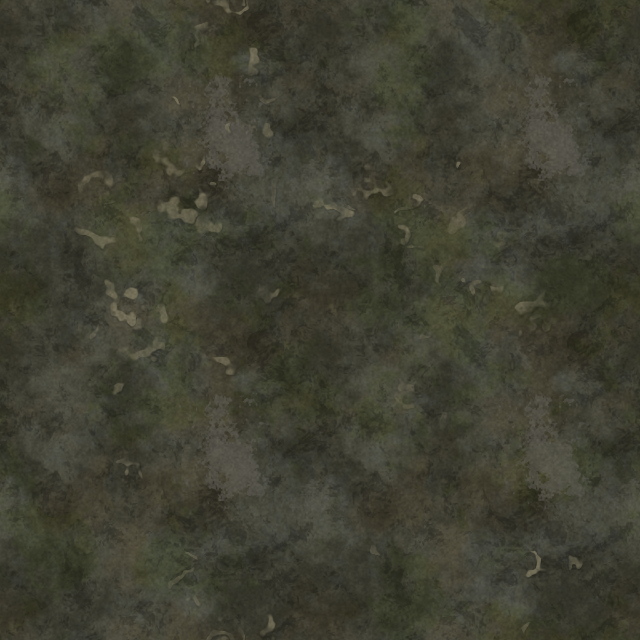
A WebGL 2 fragment shader for this texture:

```glsl
#version 300 es
precision highp float;
precision highp int;

uniform vec2 u_resolution;
out vec4 fragColor;

// Integer hash of a grid cell, 0 to 1
float hash(vec2 cell, int seed) {
    uvec2 q = uvec2(ivec2(cell));
    uint h = q.x * 1597334677u ^ q.y * 3812015801u ^ uint(seed) * 2798796415u;
    h = (h ^ (h >> 16)) * 2246822519u;
    h = (h ^ (h >> 13)) * 3266489917u;
    return float((h ^ (h >> 16)) >> 8) / 16777216.0;
}

// Value noise that wraps after one unit of p
float noise(vec2 p, float frequency, int seed) {
    p *= frequency;
    vec2 cell = floor(p);
    vec2 f = p - cell;
    f = f * f * (3.0 - 2.0 * f);
    vec2 a = mod(cell, frequency);
    vec2 b = mod(cell + 1.0, frequency);
    float low = mix(hash(a, seed), hash(vec2(b.x, a.y), seed), f.x);
    float high = mix(hash(vec2(a.x, b.y), seed), hash(b, seed), f.x);
    return mix(low, high, f.y);
}

float fbm(vec2 p, float frequency, int octaves, float gain, int seed) {
    float sum = 0.0, weight = 1.0, total = 0.0;
    for (int i = 0; i < octaves; i++) {
        sum += weight * noise(p, frequency, seed + i);
        total += weight;
        weight *= gain;
        frequency *= 2.0;
    }
    return sum / total;
}

vec2 warp(vec2 p, float frequency, int seed) {
    return vec2(fbm(p, frequency, 3, 0.6, seed),
                fbm(p, frequency, 3, 0.6, seed + 20)) - 0.5;
}

// Worn patch with a crumbling edge, repeated in every tile
float wornPatch(vec2 tile, vec2 center, vec2 radius, float crumble) {
    vec2 d = fract(tile - center + 0.5) - 0.5;
    float field = 1.0 - length(d / radius) + (crumble - 0.5) * 4.0;
    return smoothstep(0.0, 0.5, field);
}

// Pale flakes: stretched blobs gathered in loose clusters
float flakes(vec2 p, float grid, int seed) {
    float cover = 0.0;
    vec2 home = floor(p * grid);
    for (int y = -1; y <= 1; y++) {
        for (int x = -1; x <= 1; x++) {
            vec2 cell = home + vec2(x, y);
            vec2 id = mod(cell, grid);
            float cluster = noise(id / grid, 6.0, seed + 9);
            float share = 0.03 + 0.75 * smoothstep(0.52, 0.8, cluster);
            float present = step(hash(id, seed), share);
            vec2 jitter = vec2(hash(id, seed + 1), hash(id, seed + 2));
            vec2 d = p - (cell + jitter) / grid;
            float angle = 6.2832 * hash(id, seed + 3);
            vec2 axis = vec2(cos(angle), sin(angle));
            d = vec2(dot(d, axis), dot(d, vec2(-axis.y, axis.x)));
            float size = mix(0.009, 0.025, hash(id, seed + 4));
            float reach = length(d / vec2(size, size * 0.62));
            float opacity = mix(0.4, 1.0, hash(id, seed + 5));
            cover = max(cover, present * opacity * (1.0 - smoothstep(0.65, 1.1, reach)));
        }
    }
    return cover;
}

void main() {
    vec2 uv = gl_FragCoord.xy / u_resolution;
    vec2 tile = uv * 2.0;
    vec2 drift = tile + 0.05 * warp(tile, 10.0, 300);

    // Mottled soil, strong in the small octaves
    float tone = fbm(drift, 5.0, 4, 0.74, 1);
    float speckle = fbm(tile, 48.0, 3, 0.9, 20);
    tone += 0.28 * (speckle - 0.5) + 0.10 * (fbm(uv, 5.0, 4, 0.6, 30) - 0.5);
    vec3 color = mix(vec3(0.200, 0.200, 0.160), vec3(0.312, 0.311, 0.262),
                     smoothstep(0.20, 0.80, tone));

    // Brown, moss and slate tints
    float brown = smoothstep(0.46, 0.70, fbm(drift, 5.0, 5, 0.6, 40));
    float moss = smoothstep(0.48, 0.66, fbm(uv + 0.03 * warp(uv, 16.0, 320), 11.0, 5, 0.7, 50));
    float slate = smoothstep(0.49, 0.66, fbm(drift, 8.0, 5, 0.85, 60));
    color *= mix(vec3(1.0), vec3(1.03, 0.975, 0.91), brown);
    color *= mix(vec3(1.0), vec3(0.955, 1.0, 0.86), moss);
    color *= mix(vec3(1.0), vec3(1.01, 1.035, 1.09), slate);

    // Dark crumbs
    float crumbs = smoothstep(0.54, 0.70, fbm(drift, 12.0, 5, 0.9, 70));
    color *= 1.0 - 0.20 * crumbs;

    // Grey worn patches
    float crumble = fbm(tile, 12.0, 5, 0.9, 80);
    float worn = wornPatch(tile, vec2(0.71, 0.57), vec2(0.10, 0.14), crumble);
    worn = max(worn, 0.6 * wornPatch(tile, vec2(0.98, 0.44), vec2(0.06, 0.05), crumble));
    color = mix(color, vec3(0.360, 0.350, 0.322), 0.62 * worn);

    // Torn pale flakes with a faint shadow
    vec2 torn = uv + 0.10 * warp(uv, 24.0, 340);
    float shadow = flakes(torn + vec2(-0.004, 0.005), 16.0, 100);
    float pale = flakes(torn, 16.0, 100);
    float fade = smoothstep(0.25, 0.58, fbm(uv, 30.0, 3, 0.6, 120));
    color *= 1.0 - 0.14 * shadow * (1.0 - pale);
    vec3 flakeColor = mix(vec3(0.36, 0.35, 0.28), vec3(0.46, 0.44, 0.35), fade);
    color = mix(color, flakeColor, pale * mix(0.35, 0.92, fade));

    // Fine grain
    float grain = noise(uv, 256.0, 140) + noise(uv, 400.0, 141) - 1.0;
    color *= 1.0 + 0.12 * grain;

    fragColor = vec4(color, 1.0);
}
```
